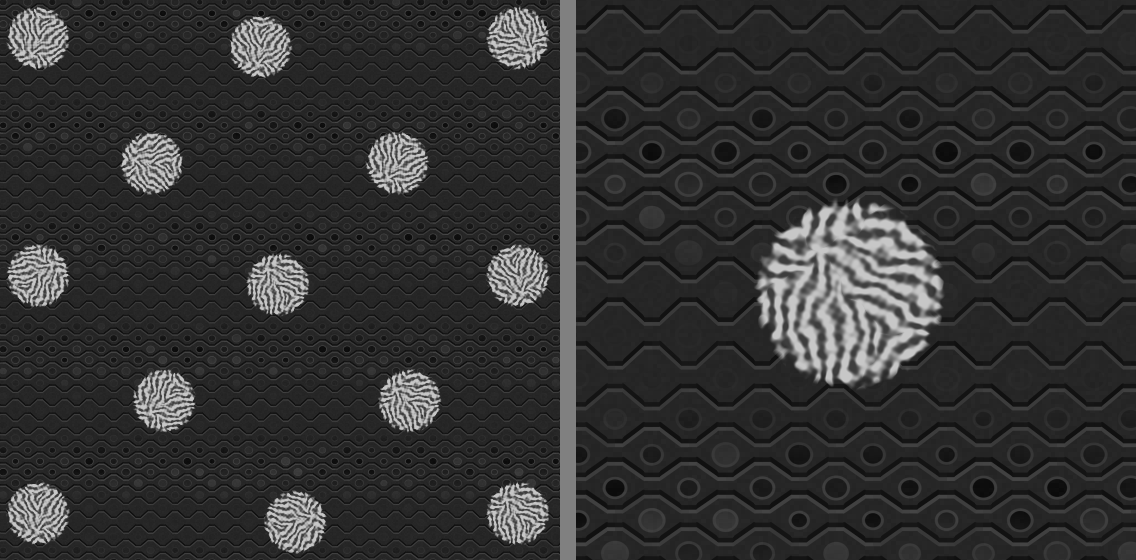
Left: the whole. Right: its middle third, enlarged.
Write a Shadertoy shader that draws this pattern.

```glsl
const float TAU = 6.2831853;

// Mesh
const float COLUMNS = 22.8;
const float ROWS = 45.0;
const float COLUMN_SHIFT = 0.13;
const float BANDS = 5.0;
const float BAND_SHIFT = 0.83;
const float ROW_SQUEEZE = 0.22;
const float WAVE_HEIGHT = 0.23;
const float LIGHT_HALF = 0.0011;
const float DARK_HALF = 0.0014;
const float LINE_OFFSET = 0.0025;
const float NODE_RADIUS = 0.0058;

// Discs
const int DISC_LAST = 4;
const float DISC_RADIUS = 0.0535;
const vec2 DISC_START = vec2(0.068, 0.068);
const vec2 DISC_STEP = vec2(0.2142, 0.2122);
const float DISC_DRIFT = 0.0156;
const float STRIPE_FREQ = 33.0;

// Greys
const float BASE = 0.148;
const float LINE_LIGHT = 0.255;
const float LINE_DARK = 0.06;
const float DISC_DARK = 0.24;
const float DISC_LIGHT = 0.78;

float hash(vec2 p) {
    return fract(sin(dot(p, vec2(127.1, 311.7))) * 43758.5);
}

mat2 rotation(float a) {
    float c = cos(a), s = sin(a);
    return mat2(c, -s, s, c);
}

float stroke(float d, float halfWidth, float blur) {
    return 1.0 - smoothstep(halfWidth - blur, halfWidth + blur, abs(d));
}

// Embossed wavy rows with small round nodes that gather in bands
float mesh(vec2 uv, float blur) {
    float phase = TAU * (BANDS * uv.y - BAND_SHIFT);
    float band = pow(0.5 + 0.5 * cos(phase), 1.8);
    float row = ROWS * uv.y + ROW_SQUEEZE * sin(phase);
    float density = ROWS + ROW_SQUEEZE * TAU * BANDS * cos(phase);
    float col = COLUMNS * uv.x - COLUMN_SHIFT;

    float tone = BASE + 0.016 * (hash(floor(uv * 380.0)) - 0.5);

    // Nodes at the cell centres
    float nodeRow = floor(row + 0.5);
    float nodeCol = col + 0.5 * (1.0 - mod(nodeRow, 2.0));
    float cell = floor(nodeCol + 0.5);
    vec2 local = vec2((nodeCol - cell) / COLUMNS, (row - nodeRow) / density);
    float pick = hash(vec2(cell, nodeRow));
    float size = NODE_RADIUS * mix(0.7, 1.05, hash(vec2(nodeRow, cell + 7.0)));
    float d = length(local * vec2(0.9, 1.0)) - size;
    float lift = 0.5 * max(-sin(phase), 0.0);
    float fill = mix(-0.10, 0.08, clamp(pick * pick + lift - 0.1, 0.0, 1.0));
    float weight = band + 0.12 * pick;
    tone += weight * fill * (1.0 - smoothstep(-blur, blur, d));
    tone += weight * 0.09 * stroke(d - 0.0008, 0.0008, blur);

    // Trapezoid line between two rows, lit on one flank and dark on the other
    float edge = floor(row);
    float shifted = col + 0.5 * (1.0 - mod(edge, 2.0));
    float triangle = 4.0 * abs(fract(shifted) - 0.5) - 1.0;
    float wave = clamp(1.7 * triangle, -1.0, 1.0);
    float gap = (row - edge - 0.5 - WAVE_HEIGHT * wave) / density;
    float slope = 1.0 - smoothstep(0.5, 0.65, abs(triangle));
    gap *= mix(1.0, 0.83, slope);
    float segment = hash(vec2(floor(shifted * 2.0), edge));
    float wear = 0.78 + 0.22 * segment;
    float darkSide = wear * mix(0.82, 1.0, slope);
    float lightSide = wear * mix(0.95, 0.8, slope) + 0.25 * band * segment;
    tone = mix(tone, LINE_DARK, darkSide * stroke(gap - LINE_OFFSET, DARK_HALF, blur));
    tone = mix(tone, LINE_LIGHT, lightSide * stroke(gap, LIGHT_HALF, blur));
    return tone;
}

// Stripes around a triangle on one side and a star on the other
float labyrinth(vec2 p) {
    vec2 q = p + 0.045 * sin(p.yx * 9.0 + vec2(0.4, 1.9)) + 0.025 * sin(p.yx * 19.0 + 2.0);
    vec2 t = q - vec2(0.58, 0.0);
    float triangle = max(t.x, 0.866 * abs(t.y) - 0.5 * t.x);
    vec2 s = rotation(0.125 * TAU) * (q + vec2(0.55, 0.0));
    float star = min(abs(s.x), abs(s.y));
    float side = smoothstep(-0.4, 0.0, q.x + 0.12 * sin(q.y * 8.0));
    float stripes = mix(cos(STRIPE_FREQ * star), cos(STRIPE_FREQ * triangle), side);
    float breaks = sin(25.0 * p.x + 6.0 * p.y) * sin(23.0 * p.y - 5.0 * p.x);
    float flecks = sin(47.0 * p.x - 21.0 * p.y) * sin(43.0 * p.y + 17.0 * p.x);
    return stripes + 0.3 * flecks + breaks * mix(0.35, 0.95, smoothstep(0.3, 1.0, length(p)));
}

void mainImage(out vec4 fragColor, in vec2 fragCoord) {
    vec2 uv = fragCoord / iResolution.y;
    float blur = max(0.5 / iResolution.y, 0.0004);
    float tone = mesh(uv, blur);

    // Staggered discs, each turned by its own angle
    for (int r = 0; r <= DISC_LAST; r++) {
        for (int c = r % 2; c <= DISC_LAST; c += 2) {
            vec2 id = vec2(c, r);
            float bow = sin(0.125 * TAU * id.x);
            vec2 center = DISC_START + DISC_STEP * id + DISC_DRIFT * bow * vec2(id.y - 2.0, 1.0);
            center.x += 0.01 * max(-sin(0.25 * TAU * id.x), 0.0);
            vec2 p = (uv - vec2(center.x, 1.0 - center.y)) / DISC_RADIUS;
            if (length(p) > 1.2) continue;
            float pattern = labyrinth(rotation(TAU * hash(id + 3.0)) * p);
            float rim = length(p) - 0.04 * clamp(pattern, -1.0, 1.0);
            float mask = 1.0 - smoothstep(0.93, 1.05, rim);
            float ink = smoothstep(-1.35, 0.95, pattern);
            tone = mix(tone, mix(DISC_DARK, DISC_LIGHT, ink), mask);
        }
    }
    fragColor = vec4(vec3(tone), 1.0);
}
```
